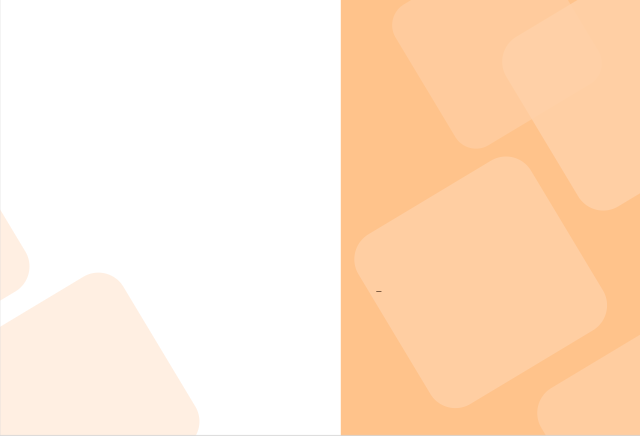
Reproduce this background procedurally as a WebGL 1 fragment shader.

```glsl
precision highp float;

uniform vec2 u_resolution;

const vec3 WHITE = vec3(1.0);
const vec3 ORANGE = vec3(1.0, 0.763, 0.545);
const vec3 PEACH = vec3(1.0, 0.82, 0.66);
const vec3 CREAM = vec3(1.0, 0.937, 0.886);
const vec3 GREY = vec3(0.84);
const vec3 BROWN = vec3(0.45, 0.32, 0.22);

const float PANEL_LEFT = 0.7816;
const float TILT = 0.541;
const vec2 TILE_HALF = vec2(0.2308, 0.227);
const float TILE_RADIUS = 0.067;

// Signed distance to a rounded box centred on the origin
float roundedBox(vec2 p, vec2 halfSize, float radius) {
  vec2 d = abs(p) - halfSize + radius;
  return length(max(d, 0.0)) + min(max(d.x, d.y), 0.0) - radius;
}

// Coordinates of p along axes turned by angle
vec2 turn(vec2 p, float angle) {
  float c = cos(angle);
  float s = sin(angle);
  return vec2(c * p.x + s * p.y, c * p.y - s * p.x);
}

// Antialiased coverage, one pixel wide
float coverage(float dist, float pixel) {
  return clamp(0.5 - dist / pixel, 0.0, 1.0);
}

// Coverage of a tilted tile
float tile(vec2 p, vec2 center, float size, float pixel) {
  vec2 q = turn(p - center, TILT);
  return coverage(roundedBox(q, TILE_HALF * size, TILE_RADIUS * size), pixel);
}

void main() {
  // Canvas height is one unit
  float pixel = 1.0 / u_resolution.y;
  vec2 p = gl_FragCoord.xy * pixel;

  // Cream tiles on the white side
  vec3 color = WHITE;
  color = mix(color, CREAM, tile(p, vec2(-0.2222, 0.4416), 1.0, pixel));
  color = mix(color, CREAM, tile(p, vec2(0.1676, 0.0862), 1.0, pixel));

  // Orange panel with translucent tiles
  vec3 panel = ORANGE;
  panel = mix(panel, PEACH, 0.6 * tile(p, vec2(1.14, 0.8985), 0.83, pixel));
  panel = mix(panel, PEACH, 0.85 * tile(p, vec2(1.4416, 0.8056), 1.0, pixel));
  panel = mix(panel, PEACH, 0.8 * tile(p, vec2(1.1025, 0.3525), 1.0, pixel));
  panel = mix(panel, PEACH, 0.7 * tile(p, vec2(1.522, 0.0), 1.0, pixel));
  color = mix(color, panel, coverage(PANEL_LEFT - p.x, pixel));

  // Small dash on the large tile
  float dash = roundedBox(p - vec2(0.869, 0.3315), vec2(0.0058, 0.001), 0.0005);
  color = mix(color, BROWN, coverage(dash, pixel));

  // Hairlines along the left and bottom borders
  color = mix(color, GREY, 0.4 * coverage(p.x - 0.0015, pixel));
  color = mix(color, GREY, 0.8 * coverage(p.y - 0.0025, pixel));

  gl_FragColor = vec4(color, 1.0);
}
```
